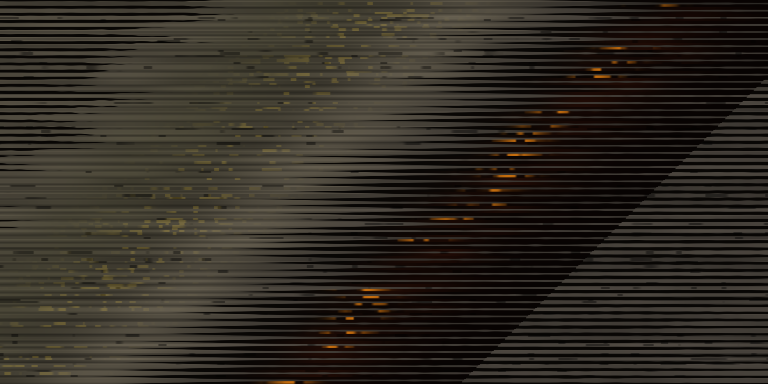
Write a Shadertoy shader that draws this background.

```glsl
// Brushed metal slats crossed by diagonal bands of shade, with amber glints in the dark fold.
#define ROWS 54.0
#define FOLD_EDGE 1.198
#define GLINT_POS 0.745
#define SEAM_POS 0.02
#define FRINGE 0.24
#define METAL vec3(0.295, 0.275, 0.232)
#define OLIVE vec3(0.270, 0.258, 0.195)
#define SLATE vec3(0.255, 0.236, 0.212)
#define GAP vec3(0.030, 0.023, 0.016)
#define EMBER vec3(0.160, 0.050, 0.015)
#define AMBER vec3(0.900, 0.500, 0.060)

float hash(vec2 p) {
    vec3 q = fract(vec3(p.xyx) * 0.1031);
    q += dot(q, q.yzx + 33.33);
    return fract((q.x + q.y) * q.z);
}

// Noise along a row, independent from one row to the next.
float rowNoise(float x, float row) {
    float cell = floor(x);
    float t = fract(x);
    t = t * t * (3.0 - 2.0 * t);
    return mix(hash(vec2(cell + 50.0, row)), hash(vec2(cell + 51.0, row)), t);
}

float bell(float x, float width) {
    return exp(-x * x / (width * width));
}

// Share of each row covered by metal, across the diagonal.
float slatCover(float d, float jitter) {
    float fringe = d + jitter * FRINGE;
    float leftFill = mix(0.60, 1.12, smoothstep(-0.60, -0.42, fringe));
    float foldFill = mix(1.12, 0.25, smoothstep(0.18, 0.72, fringe));
    float rightFill = 0.56 + 0.20 * smoothstep(1.45, 2.05, fringe);
    return d > FOLD_EDGE ? rightFill : min(leftFill, foldFill);
}

void mainImage(out vec4 fragColor, in vec2 fragCoord) {
    vec2 uv = fragCoord / iResolution.y;
    float pixel = 1.0 / iResolution.y;
    float aa = ROWS * pixel;
    float d = uv.x - uv.y;
    float row = floor(uv.y * ROWS);
    float across = fract(uv.y * ROWS) - 0.5;
    float rowRand = hash(vec2(row, 7.0));
    float wear = rowNoise(uv.x * 38.0, row);
    float streak = rowNoise(uv.x * 6.0, row + 90.0);

    // Slats: ragged ends inside the bands, a clean cut at the fold edge.
    float jitter = rowRand - 0.5 + 0.25 * (wear - 0.5);
    float before = slatCover(min(d, FOLD_EDGE), jitter);
    float after = slatCover(max(d, FOLD_EDGE + 0.001), jitter);
    float beyond = smoothstep(FOLD_EDGE - pixel, FOLD_EDGE + pixel, d);
    float cover = mix(before, after, beyond) + 0.10 * (wear - 0.5);
    float halfWidth = 0.5 * cover;
    float slat = 1.0 - smoothstep(halfWidth - 0.5 * aa, halfWidth + 0.5 * aa, abs(across));
    slat = mix(slat, 1.0, smoothstep(0.98, 1.10, cover));

    // Metal tint and the fine brushed stripes.
    float seam = bell(d - SEAM_POS, 0.16);
    vec3 metal = mix(METAL, OLIVE, 0.7 * bell(d + 0.18, 0.24));
    metal = mix(metal, SLATE, smoothstep(0.25, 0.60, d));
    float fineRow = floor(uv.y * ROWS * 3.0);
    float brush = hash(vec2(fineRow, 21.0)) - 0.5;
    metal *= 1.0 + 0.32 * brush + 0.16 * (streak - 0.5) - 0.10 * seam;
    metal *= 1.0 + 0.16 * bell(d - 0.22, 0.14);
    metal *= 1.0 - 0.22 * smoothstep(0.16, 0.5, abs(across));
    float inFold = smoothstep(0.50, 0.85, d) * (1.0 - beyond);
    metal *= 1.0 - 0.15 * inFold;

    // Gaps: near black, warmed by an ember sheen inside the fold.
    float sheen = bell(d - 0.80, 0.16) * streak * (1.0 - beyond);
    vec3 gap = mix(GAP, vec3(0.028, 0.010, 0.006), inFold);
    gap += EMBER * 0.6 * sheen;
    vec3 color = mix(gap, metal, slat);

    // Short dark scratches over the metal.
    float scratch = smoothstep(0.80, 0.90, rowNoise(uv.x * 26.0, fineRow + 300.0));
    color *= 1.0 - 0.40 * scratch * step(0.72, hash(vec2(fineRow, 4.0)));

    // Dim yellow flecks along the seam, bright amber dashes along the fold.
    float dash = smoothstep(0.62, 0.82, rowNoise(uv.x * 55.0, fineRow + 500.0));
    float fleck = dash * step(0.55, hash(vec2(fineRow, 13.0))) * seam;
    color += vec3(0.15, 0.12, 0.01) * fleck;
    float drift = 0.10 * (rowRand - 0.5);
    float glint = bell(d - GLINT_POS - drift, 0.055) * step(0.62, hash(vec2(row, 31.0)));
    float thin = 1.0 - smoothstep(0.10, 0.10 + aa, abs(across + 0.28));
    float spark = smoothstep(0.35, 0.75, rowNoise(uv.x * 45.0, row + 700.0));
    color = mix(color, AMBER, 0.85 * glint * thin * spark);

    fragColor = vec4(clamp(color, 0.0, 1.0), 1.0);
}
```
